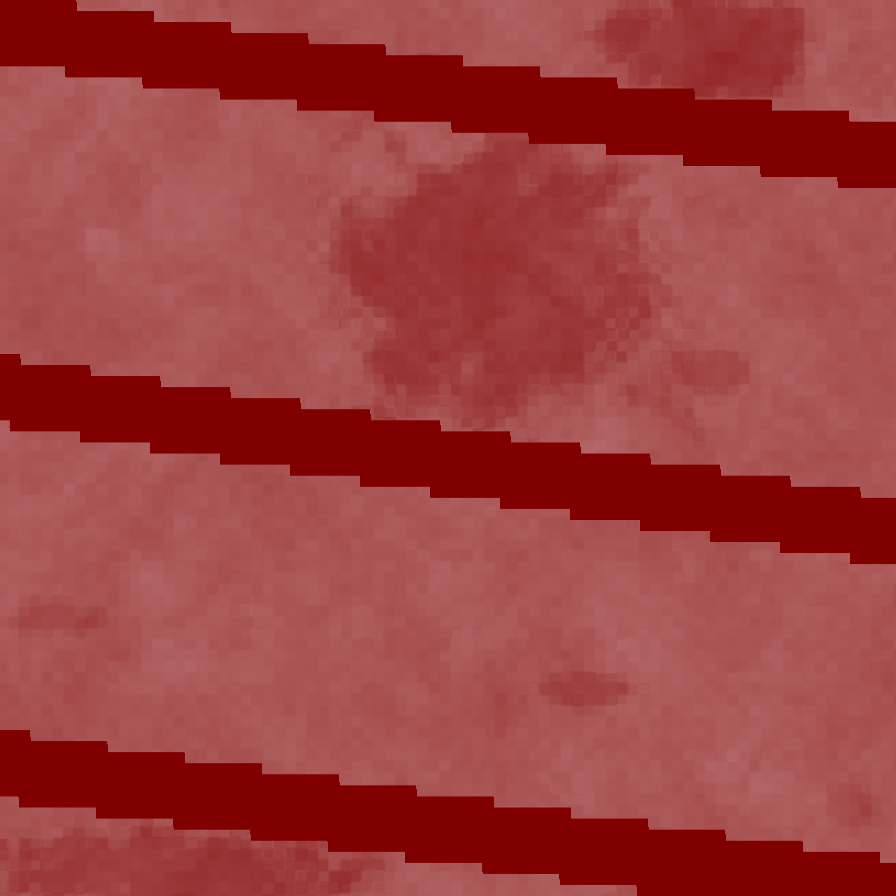
A Shadertoy shader for this pattern:

```glsl
// Three slanted maroon bands with stair-stepped edges over a worn rose wash.
// Bands are lines snapped to a coarse grid; the wash layers warped sines,
// cellular flecks, fine grain and a few ragged dark stains.

const float CELLS = 81.0;          // coarse grid cells across the canvas
const int   BANDS = 3;
const float BAND_SPACING = 33.3;   // the values below are in grid cells
const float BAND_WIDTH = 6.15;
const float BAND_DROP = 11.6;      // fall from left to right
const float MIDDLE_TILT = 1.2;     // extra fall of the middle band
const vec3  MAROON = vec3(0.5, 0.0, 0.0);
const float WASH_TONE = 0.332;     // amount of white over maroon
const float CLOUD_DEPTH = 0.055;
const float GRAIN_DEPTH = 0.026;
const float FLECK_DEPTH = 0.035;
const float STAIN_DEPTH = 0.115;

// Stains: centre and radii, measured from the top left
const int STAINS = 7;
const vec4 STAIN[STAINS] = vec4[STAINS](
    vec4(0.56, 0.30, 0.20, 0.20), vec4(0.79, 0.05, 0.13, 0.06),
    vec4(0.17, 0.98, 0.20, 0.06), vec4(0.80, 0.41, 0.06, 0.025),
    vec4(0.94, 0.90, 0.035, 0.025), vec4(0.66, 0.77, 0.06, 0.02),
    vec4(0.05, 0.69, 0.06, 0.025));

float hash(vec2 p) {
    vec3 q = fract(p.xyx * vec3(0.1031, 0.1030, 0.0973));
    q += dot(q, q.yzx + 33.33);
    return fract((q.x + q.y) * q.z);
}

// Floor whose jumps are eased over the last w of each unit
float softFloor(float v, float w) {
    return floor(v) + smoothstep(1.0 - w, 1.0, fract(v));
}

float valueNoise(vec2 p) {
    vec2 i = floor(p), f = p - i;
    return mix(mix(hash(i), hash(i + vec2(1, 0)), f.x),
               mix(hash(i + vec2(0, 1)), hash(i + vec2(1, 1)), f.x), f.y);
}

float layeredSines(vec2 p) {
    const mat2 TURN = mat2(1.5, 1.2, -1.2, 1.5);
    float sum = 0.0, amp = 0.5;
    for (int i = 0; i < 5; i++) {
        p += 0.8 * sin(p.yx * 1.1 + float(i) * 1.7);
        sum += amp * sin(p.x) * sin(p.y);
        p = TURN * p + 2.3;
        amp *= 0.62;
    }
    return sum;
}

// Soft cellular spots, each with its own strength
float flecks(vec2 p) {
    vec2 cell = floor(p);
    float glow = 0.0;
    for (int y = -1; y <= 1; y++)
    for (int x = -1; x <= 1; x++) {
        vec2 c = cell + vec2(x, y);
        vec2 centre = c + vec2(hash(c), hash(c + 17.0));
        float strength = smoothstep(0.45, 1.0, hash(c + 41.0));
        glow = max(glow, strength * smoothstep(0.65, 0.0, length(p - centre)));
    }
    return glow;
}

// Darkening by the stains, ragged along the cloud field
float stains(vec2 p, float cloud) {
    float dark = 0.0;
    for (int i = 0; i < STAINS; i++) {
        vec4 s = STAIN[i];
        float d = length((p - s.xy) / s.zw) + 0.65 * cloud;
        float depth = mix(0.35, 1.0, smoothstep(0.02, 0.12, s.z));
        dark = max(dark, depth * smoothstep(1.15, 0.55, d));
    }
    return dark;
}

float washTone(vec2 grid) {
    vec2 snapped = vec2(softFloor(grid.x, 0.5), softFloor(grid.y, 0.5));
    vec2 p = (snapped + 0.25) / CELLS;
    float cloud = layeredSines(p * 13.0 + 4.0);
    float fine = layeredSines(p * 37.0 + 9.0);
    float stain = stains(p, 0.7 * cloud + 0.5 * fine);
    float tone = WASH_TONE + CLOUD_DEPTH * (0.7 * cloud + 0.5 * fine);
    tone += GRAIN_DEPTH * (valueNoise(snapped) - 0.5);
    tone += FLECK_DEPTH * flecks(p * 14.0 + 0.4 * fine);
    return tone - STAIN_DEPTH * stain;
}

float bandMask(vec2 grid, float pixel) {
    float x = grid.x / CELLS, mask = 0.0;
    for (int i = 0; i < BANDS; i++) {
        float tilt = i == 1 ? MIDDLE_TILT * (x - 0.5) : 0.0;
        float line = BAND_SPACING * float(i) + BAND_DROP * x + tilt;
        float ease = pixel * BAND_DROP / CELLS;
        float top = softFloor(line, ease);
        float bottom = softFloor(line + BAND_WIDTH, ease);
        float inside = smoothstep(-0.5, 0.5, (grid.y - top) / pixel)
                     * smoothstep(-0.5, 0.5, (bottom - grid.y) / pixel);
        mask = max(mask, inside);
    }
    return mask;
}

void mainImage(out vec4 fragColor, in vec2 fragCoord) {
    vec2 uv = fragCoord / iResolution.xy;
    vec2 grid = vec2(uv.x, 1.0 - uv.y) * CELLS;
    vec3 wash = mix(MAROON, vec3(1.0), washTone(grid));
    float band = bandMask(grid, CELLS / iResolution.y);
    fragColor = vec4(mix(wash, MAROON, band), 1.0);
}
```
